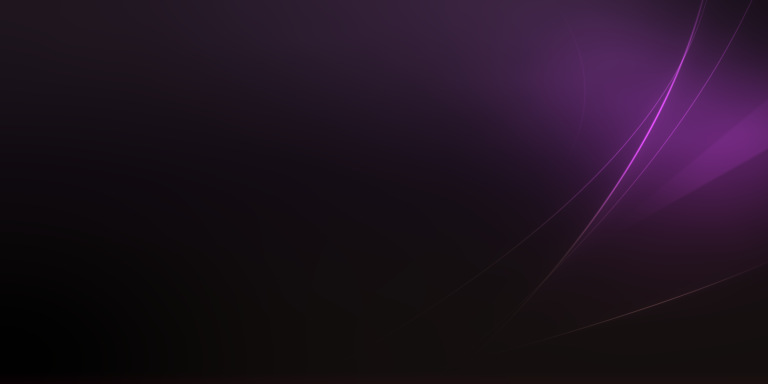
Give the GLSL for this background, as a Shadertoy shader.

```glsl
const vec3 WARM_DARK = vec3(0.077, 0.057, 0.055);
const vec3 COOL_DARK = vec3(0.070, 0.045, 0.072);
const vec3 HAZE = vec3(0.100, 0.052, 0.120);
const vec3 TOP_GREY = vec3(0.045, 0.037, 0.045);
const vec3 VIOLET = vec3(0.215, 0.060, 0.260);
const vec3 ORCHID = vec3(0.165, 0.047, 0.185);
const vec3 ROSE = vec3(0.080, 0.022, 0.068);
const vec3 FLOOR_RED = vec3(0.030, 0.000, 0.008);
const vec3 LINE_MAGENTA = vec3(0.70, 0.22, 0.76);
const vec3 LINE_TAN = vec3(0.55, 0.37, 0.36);
const float MOTTLE = 0.10;

// Each curve is x = c.x + c.y * y + c.z * y * y.
const int CURVES = 5;
const vec3 CURVE[CURVES] = vec3[](
    vec3(1.158, 1.074, -0.402),
    vec3(0.789, 1.829, -0.778),
    vec3(1.118, 1.210, -0.370),
    vec3(0.981, 4.095, -2.800),
    vec3(0.676, 2.223, -1.458));
// Height of the brightest part, its spread, strength, line width.
const vec4 LIGHT[CURVES] = vec4[](
    vec4(0.66, 0.27, 0.75, 0.0024),
    vec4(0.66, 0.31, 0.26, 0.0016),
    vec4(0.72, 0.34, 0.25, 0.0016),
    vec4(0.21, 0.07, 0.28, 0.0016),
    vec4(0.78, 0.16, 0.04, 0.0025));

float hash(vec2 p) {
    vec3 q = fract(vec3(p.xyx) * 0.1031);
    q += dot(q, q.yzx + 33.33);
    return fract((q.x + q.y) * q.z);
}

float noise(vec2 p) {
    vec2 i = floor(p), f = fract(p);
    f = f * f * (3.0 - 2.0 * f);
    return mix(mix(hash(i), hash(i + vec2(1, 0)), f.x),
               mix(hash(i + vec2(0, 1)), hash(i + vec2(1, 1)), f.x), f.y);
}

float glow(vec2 p, vec2 center, vec2 radius, float tilt) {
    vec2 d = p - center;
    float c = cos(tilt), s = sin(tilt);
    d = vec2(c * d.x + s * d.y, c * d.y - s * d.x) / radius;
    return exp(-dot(d, d));
}

// Signed distance to a curve, positive on its right.
float curveDistance(vec2 p, vec3 c) {
    float slope = c.y + 2.0 * c.z * p.y;
    return (p.x - c.x - p.y * (c.y + c.z * p.y)) / sqrt(1.0 + slope * slope);
}

// Signed height above the line through two points.
float lineDistance(vec2 p, vec2 a, vec2 b) {
    vec2 dir = normalize(b - a);
    return dot(p - a, vec2(-dir.y, dir.x));
}

void mainImage(out vec4 fragColor, in vec2 fragCoord) {
    float pixel = 1.0 / iResolution.y;
    vec2 p = fragCoord / iResolution.xy * vec2(2.0, 1.0);

    // Dark ground, fading to black in the lower left
    vec3 color = mix(WARM_DARK, COOL_DARK, smoothstep(0.1, 0.6, p.y));
    color *= 1.0 - 0.95 * glow(p, vec2(0.0, 0.06), vec2(0.58, 0.38), 0.0);

    // Soft lights
    vec3 light = VIOLET * glow(p, vec2(1.74, 0.72), vec2(0.36, 0.23), -0.2);
    light += ORCHID * glow(p, vec2(1.96, 0.63), vec2(0.27, 0.15), 0.4);
    light += ROSE * glow(p, vec2(1.88, 0.42), vec2(0.35, 0.20), 0.3);
    light += HAZE * glow(p, vec2(1.28, 0.98), vec2(0.68, 0.37), -0.15);
    light += TOP_GREY * smoothstep(0.5, 1.0, p.y);
    float cloud = noise(p * vec2(5.0, 9.0)) + 0.5 * noise(p * vec2(11.0, 19.0));
    light *= 1.0 + MOTTLE * (cloud - 0.75);
    light *= 1.0 - 0.72 * glow(p, vec2(2.02, 1.03), vec2(0.30, 0.22), -0.3);

    // Folded sheets on the right
    float upper = lineDistance(p, vec2(1.56, 0.375), vec2(2.0, 0.74));
    float lower = lineDistance(p, vec2(1.45, 0.305), vec2(2.0, 0.615));
    float fold = smoothstep(1.45, 1.85, p.x);
    light *= 1.0 - 0.10 * fold * smoothstep(-pixel, pixel + 0.004, upper);
    light *= 1.0 - 0.22 * fold * smoothstep(pixel, -pixel - 0.004, lower);
    float shelf = curveDistance(p, CURVE[3]);
    float below = smoothstep(-pixel, pixel + 0.01, shelf) * smoothstep(0.35, 0.28, p.y);
    light *= 1.0 - 0.45 * below;
    color += light;

    // Veil trailing beside the main curve
    float side = curveDistance(p, CURVE[0]);
    float veil = smoothstep(0.0, 0.008, side) * exp(-max(side, 0.0) / 0.05);
    color += 0.09 * veil * LINE_MAGENTA * glow(p, vec2(1.64, 0.50), vec2(0.3, 0.24), 0.0);

    // Fine glowing curves
    vec3 lineColor = mix(LINE_TAN, LINE_MAGENTA, smoothstep(0.28, 0.60, p.y));
    for (int i = 0; i < CURVES; i++) {
        float d = curveDistance(p, CURVE[i]);
        float width = max(LIGHT[i].w, 0.6 * pixel);
        float along = (p.y - LIGHT[i].x) / LIGHT[i].y;
        float core = exp(-d * d / (width * width)) * LIGHT[i].w / width;
        float halo = 0.09 * exp(-abs(d) / 0.020);
        color += lineColor * LIGHT[i].z * exp(-along * along) * (core + halo);
    }

    // Faint floor strip
    color += FLOOR_RED * smoothstep(0.035, 0.0, p.y);
    fragColor = vec4(clamp(color, 0.0, 1.0), 1.0);
}
```
